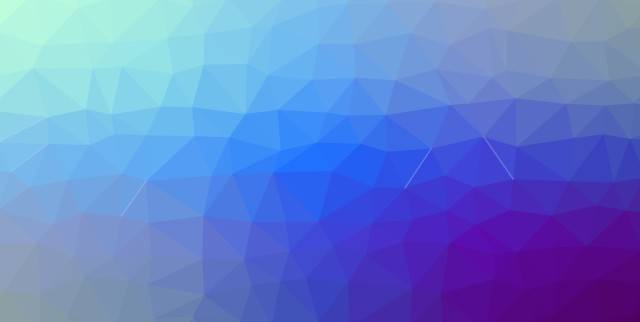
Write a WebGL 2 fragment shader that draws this background.

```glsl
#version 300 es
precision highp float;
// Low-poly mesh of flat triangles, mint to blue to dark violet along the diagonal.
uniform vec2 u_resolution;
out vec4 fragColor;

vec2 hash2(vec2 p) {
    return fract(sin(vec2(dot(p, vec2(127.1, 311.7)), dot(p, vec2(269.5, 183.3)))) * 43758.5453);
}

// Five-stop palette shared by both axes
vec3 ramp(float t) {
    t = clamp(t, 0.0, 1.0) * 4.0;
    vec3 c = mix(vec3(0.75, 1.0, 0.86), vec3(0.55, 0.86, 0.91), min(t, 1.0));
    c = mix(c, vec3(0.10, 0.43, 1.0), clamp(t - 1.0, 0.0, 1.0));
    c = mix(c, vec3(0.36, 0.05, 0.68), clamp(t - 2.0, 0.0, 1.0));
    return mix(c, vec3(0.31, 0.0, 0.36), clamp(t - 3.0, 0.0, 1.0));
}

// Blend of the horizontal and vertical palettes
vec3 gradient(vec2 p) {
    vec3 across = pow(ramp(p.x), vec3(1.5));
    vec3 down = pow(ramp(p.y), vec3(1.5));
    return pow(0.5 * (across + down), vec3(1.0 / 1.5));
}

// Mesh vertex, moved off its grid point
vec2 vertex(vec2 id) {
    return id + (hash2(id) - 0.5) * vec2(0.72, 0.56);
}

// Signed distance to the line through a and b
float lineDist(vec2 p, vec2 a, vec2 b) {
    vec2 e = normalize(b - a);
    return (p.x - a.x) * e.y - (p.y - a.y) * e.x;
}

// Antialiased triangle: colour times coverage, and coverage
vec4 facet(vec2 p, vec2 a, vec2 b, vec2 c, vec2 grid, float px) {
    float side = sign((b.x - a.x) * (c.y - a.y) - (b.y - a.y) * (c.x - a.x));
    float d = max(max(side * lineDist(p, a, b), side * lineDist(p, b, c)), side * lineDist(p, c, a));
    float cover = clamp(0.5 - d / px, 0.0, 1.0);
    return vec4(gradient((a + b + c) / (3.0 * grid)), 1.0) * cover;
}

float segmentDist(vec2 p, vec2 a, vec2 b) {
    vec2 e = b - a;
    return length(p - a - e * clamp(dot(p - a, e) / dot(e, e), 0.0, 1.0));
}

void main() {
    vec2 grid = vec2(16.0, 9.0);
    vec2 uv = gl_FragCoord.xy / u_resolution;
    vec2 p = vec2(uv.x, 1.0 - uv.y) * grid;
    float px = grid.y / u_resolution.y;
    vec4 sum = vec4(0.0);
    float seam = 0.0;

    // Nearby cells, each split along its shorter diagonal
    for (int j = -1; j <= 1; j++) {
        for (int i = -1; i <= 1; i++) {
            vec2 id = floor(p) + vec2(i, j);
            vec2 a = vertex(id);
            vec2 b = vertex(id + vec2(1.0, 0.0));
            vec2 c = vertex(id + vec2(1.0, 1.0));
            vec2 d = vertex(id + vec2(0.0, 1.0));
            if (distance(a, c) > distance(b, d)) {
                vec2 first = a;
                a = b;
                b = c;
                c = d;
                d = first;
            }
            sum += facet(p, a, b, c, grid, px) + facet(p, a, c, d, grid, px);

            // A few diagonals carry a faint pale seam
            float chosen = step(0.95, hash2(id + 41.0).x);
            seam = max(seam, chosen * (1.0 - smoothstep(0.005, 0.005 + px, segmentDist(p, a, c))));
        }
    }
    vec3 color = sum.rgb / max(sum.a, 0.001);
    fragColor = vec4(mix(color, vec3(0.75, 0.82, 0.92), 0.3 * seam), 1.0);
}
```
